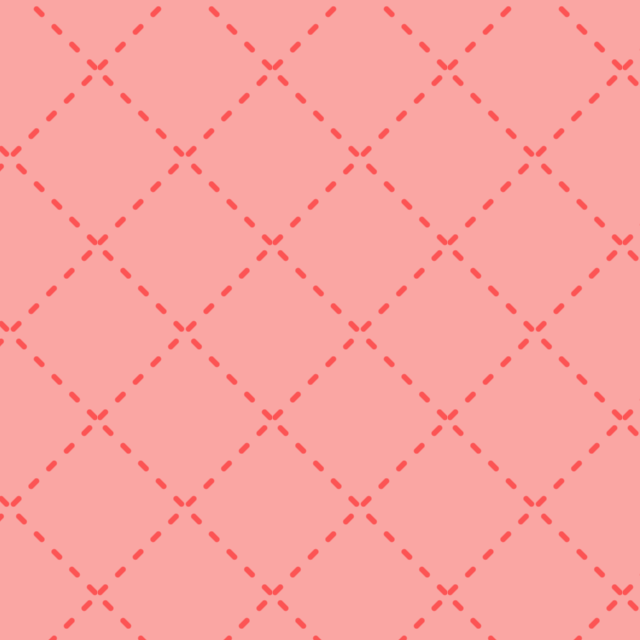
Reproduce this pattern procedurally as a Shadertoy shader.

```glsl
// Dashed diagonal stitching that forms a diamond lattice on a flat ground.
// One family of slanted lines is folded into a row of capsule distances;
// mirroring x gives the other family, and their union is the lattice.

const float REPEATS = 3.657;               // lattice periods across the canvas
const vec2  CROSSING = vec2(0.557, 0.257); // a crossing, in periods
const float DASHES = 10.0;                 // dashes per period of a line
const float SPACING = 0.10105;             // horizontal step between dashes
const float SEAM = 0.01525;                // where each run of dashes restarts
const float HALF_LENGTH = 0.0214;          // half of a dash's straight part
const float RADIUS = 0.0157;               // half of a dash's thickness

const vec3 GROUND = vec3(0.98, 0.65, 0.64);
const vec3 THREAD = vec3(0.99, 0.33, 0.33);

// Signed distance to a round-ended dash lying along x
float capsule(vec2 p, float halfLength, float radius) {
    p.x -= clamp(p.x, -halfLength, halfLength);
    return length(p) - radius;
}

// Signed distance to the dashes on the lines x + y = integer
float dashedLines(vec2 p, float spacing, float count, float seam) {
    float sum = p.x + p.y;
    float across = sum - round(sum);

    // Project onto the line, then centre one run of dashes on zero
    float run = fract(p.x - 0.5 * across - seam) - 0.5;
    float limit = 0.5 * (count - 1.0);
    float slot = clamp(floor(run / spacing) + 0.5, -limit, limit);
    float along = run - slot * spacing;

    vec2 local = vec2(along * sqrt(2.0), across / sqrt(2.0));
    return capsule(local, HALF_LENGTH, RADIUS);
}

// Both families of lines, mirrored about the vertical through a crossing
float lattice(vec2 p) {
    float falling = dashedLines(p, SPACING, DASHES, SEAM);
    float rising = dashedLines(vec2(-p.x, p.y), SPACING, DASHES, SEAM);
    return min(falling, rising);
}

void mainImage(out vec4 fragColor, in vec2 fragCoord) {
    float scale = REPEATS / iResolution.y;
    vec2 p = fragCoord * scale - CROSSING;

    // Edge softened over one pixel to either side
    float stitch = 1.0 - smoothstep(-scale, scale, lattice(p));
    fragColor = vec4(mix(GROUND, THREAD, stitch), 1.0);
}
```
